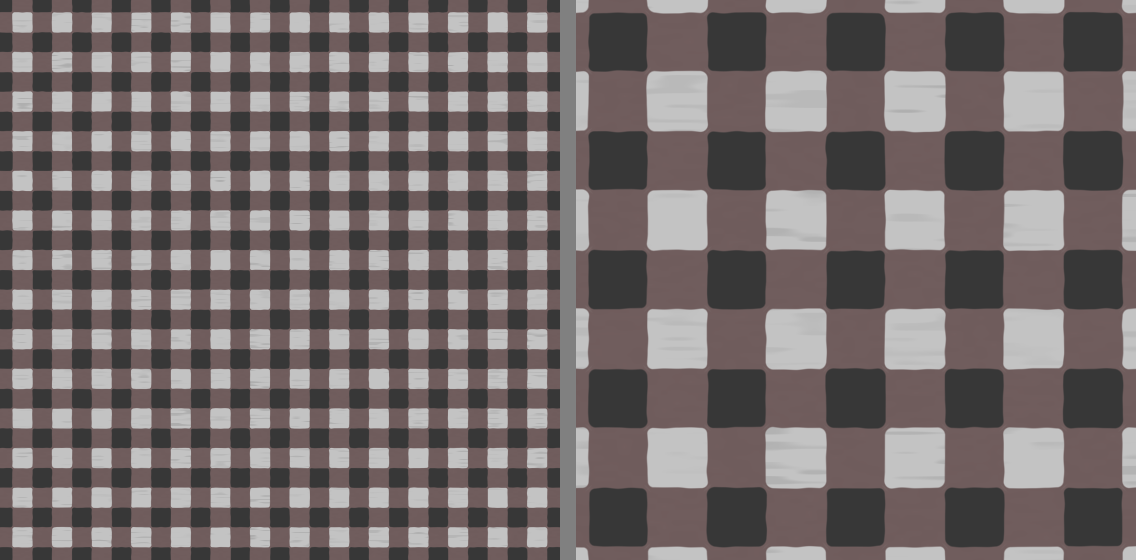
Left: the whole. Right: its middle third, enlarged.
Give the GLSL for this pattern, as a WebGL 2 fragment shader.

```glsl
#version 300 es
precision highp float;
// Gingham check: rows of pale brushed squares and dark squares on a mauve-brown ground.

uniform vec2 u_resolution;
out vec4 fragColor;

const float REPEATS = 14.141;          // repeats across and down
const float FIRST_CENTER = 0.567;      // first pale square, in repeats from the top left
const float PALE_HALF = 0.253;
const float DARK_HALF = 0.246;
const float CORNER = 0.055;

const vec3 BROWN = vec3(0.438, 0.363, 0.363);
const vec3 SEAM  = vec3(0.510, 0.455, 0.450);
const vec3 PALE  = vec3(0.765, 0.765, 0.765);
const vec3 DARK  = vec3(0.217, 0.217, 0.217);

float hash(vec2 p) {
    vec3 q = fract(vec3(p.xyx) * 0.1031);
    q += dot(q, q.yzx + 33.33);
    return fract((q.x + q.y) * q.z);
}

float noise(vec2 p) {
    vec2 i = floor(p), f = fract(p);
    f = f * f * (3.0 - 2.0 * f);
    float low = mix(hash(i), hash(i + vec2(1.0, 0.0)), f.x);
    float high = mix(hash(i + vec2(0.0, 1.0)), hash(i + vec2(1.0, 1.0)), f.x);
    return mix(low, high, f.y);
}

float roundedSquare(vec2 p, float halfSize, float radius) {
    vec2 d = abs(p) - halfSize + radius;
    return length(max(d, 0.0)) + min(max(d.x, d.y), 0.0) - radius;
}

// Distance to the nearest square of a lattice, with uneven size, corners and edges
float handCutSquare(vec2 p, float halfSize, float seed) {
    vec2 id = floor(p + 0.5);
    float vary = hash(id + seed) - 0.5;
    float wobble = noise(p * 9.0 + seed + 40.0) - 0.5;
    float radius = CORNER * (1.0 + 0.5 * vary);
    return roundedSquare(p - id, halfSize + 0.006 * vary, radius) + 0.014 * wobble;
}

float coverage(float dist, float blur) {
    return 1.0 - smoothstep(-blur, blur, dist);
}

// Fine horizontal scratches whose strength differs from square to square
float brushing(vec2 p, float seed) {
    vec2 id = floor(p + 0.5);
    float wear = hash(id + seed);
    float line = noise(vec2(p.x * 2.6, p.y * 24.0) + seed);
    float scratch = smoothstep(0.62, 0.9, line);
    return scratch * mix(0.02, 0.09, wear * wear);
}

void main() {
    vec2 uv = gl_FragCoord.xy / u_resolution;
    vec2 cell = vec2(uv.x, 1.0 - uv.y) * REPEATS - FIRST_CENTER;
    float blur = max(0.7 * REPEATS / min(u_resolution.x, u_resolution.y), 0.008);

    float paleDist = handCutSquare(cell, PALE_HALF, 11.0);
    float darkDist = handCutSquare(cell + 0.5, DARK_HALF, 57.0);

    // Ground with faint grain and lighter seams at the corner gaps
    vec3 color = BROWN + 0.008 * (noise(cell * vec2(9.0, 22.0) + 80.0) - 0.5);
    float gap = coverage(max(paleDist, darkDist) - 0.022, 0.018);
    color = mix(color, SEAM, 0.7 * gap);

    // Dark squares, then pale brushed squares
    color = mix(color, DARK, coverage(darkDist, blur));
    vec3 brushed = PALE - brushing(cell, 23.0);
    color = mix(color, brushed, coverage(paleDist, blur));

    fragColor = vec4(color, 1.0);
}
```
